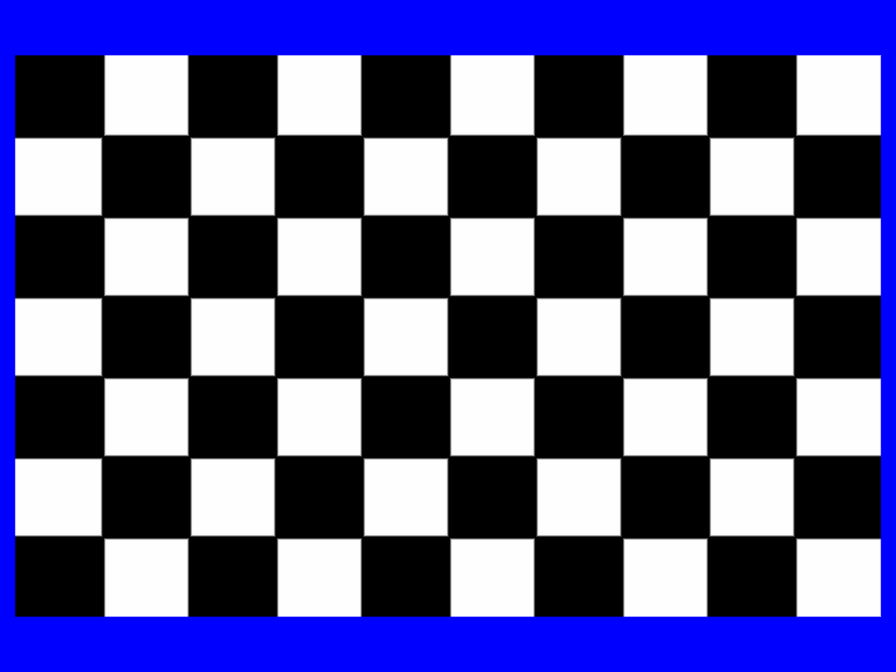
This pattern is drawn by a Shadertoy shader. Its source:

```glsl
// A black and white checkerboard of 10 by 7 cells on a blue field.
// Cell parity picks the colour; the distance to the nearest inner grid line
// fades each white cell softly to black, and a box distance trims the board.

#define CELL_COUNT  vec2(10.0, 7.0)
#define CELL_SIZE   vec2(0.12873, 0.11927)  // in canvas heights
#define GRID_SHIFT  vec2(0.0018, -0.0016)   // grid offset inside the board
#define BOARD_HALF  vec2(0.6441, 0.4177)    // half extent of the board
#define FADE_WIDTH  0.0045                  // grey rim inside white cells
#define BORDER_SOFT 0.0028                  // blend between board and field
#define FIELD_BLUE  vec3(0.0, 0.0, 0.995)
#define CELL_BLACK  vec3(0.0, 0.0, 0.004)
#define CELL_WHITE  vec3(0.995)

// Signed distance to an axis-aligned box centred on the origin.
float boxDistance(vec2 p, vec2 halfSize) {
    vec2 d = abs(p) - halfSize;
    return length(max(d, 0.0)) + min(max(d.x, d.y), 0.0);
}

// Whiteness of the checkerboard; outer cells extend to the board edge.
float checkerWhite(vec2 p, float pixel) {
    vec2 grid = (p - GRID_SHIFT) / CELL_SIZE + 0.5 * CELL_COUNT;
    vec2 cell = clamp(floor(grid), vec2(0.0), CELL_COUNT - 1.0);
    float parity = mod(cell.x + cell.y, 2.0);

    // Only the lines between cells carry the grey rim.
    vec2 line = clamp(floor(grid + 0.5), vec2(1.0), CELL_COUNT - 1.0);
    vec2 toLine = abs(grid - line) * CELL_SIZE;
    float rim = min(toLine.x, toLine.y);
    return parity * smoothstep(0.0, max(FADE_WIDTH, pixel), rim);
}

void mainImage(out vec4 fragColor, in vec2 fragCoord) {
    // Centred coordinates, one unit per canvas height
    float pixel = 1.0 / iResolution.y;
    vec2 p = (fragCoord - 0.5 * iResolution.xy) * pixel;

    // Checkerboard
    vec3 board = mix(CELL_BLACK, CELL_WHITE, checkerWhite(p, pixel));

    // Blue field around the board
    float soft = 0.5 * max(BORDER_SOFT, pixel);
    float outside = smoothstep(-soft, soft, boxDistance(p, BOARD_HALF));
    fragColor = vec4(mix(board, FIELD_BLUE, outside), 1.0);
}
```
